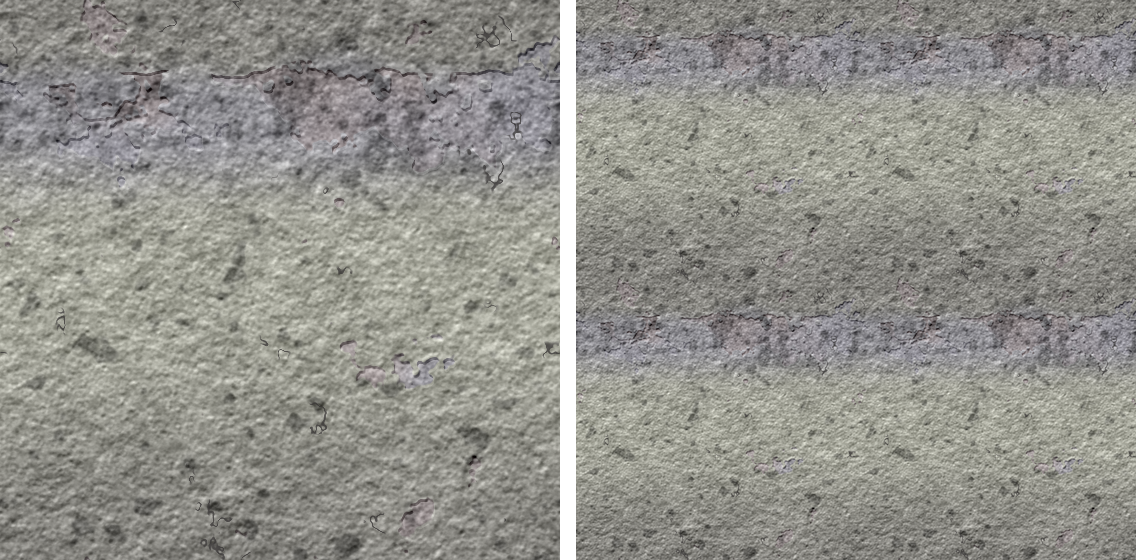
Left, the tile; right, the same tile 2 across and 2 down.
A three.js fragment shader for this texture:

```glsl
// Weathered grey-green plaster with a bluish bare band, peeled chips and fine cracks.
varying vec2 vUv;

const float TAU = 6.2831853;

vec3 hash(vec2 cell) {
  vec3 p = fract(cell.xyx * vec3(0.1031, 0.1030, 0.0973));
  p += dot(p, p.yxz + 33.33);
  return fract((p.xxy + p.yzz) * p.zyx);
}

// Wrapping cellular noise: one soft bump or dent per cell, about -1 to 1.
float blobs(vec2 uv, vec2 count) {
  vec2 p = uv * count;
  vec2 cell = floor(p);
  float sum = 0.0;
  for (int j = -1; j <= 1; j++) {
    for (int i = -1; i <= 1; i++) {
      vec2 c = cell + vec2(float(i), float(j));
      vec3 rnd = hash(mod(c, count) + count * 1.37);
      vec2 d = c + rnd.xy - p;
      float w = max(0.0, 1.0 - dot(d, d));
      sum += (rnd.z * 2.0 - 1.0) * w * w;
    }
  }
  return sum;
}

// Jagged field whose high parts flake off and whose zero line cracks.
float flakeField(vec2 uv) {
  return blobs(uv, vec2(11.0, 9.0))
       + 0.50 * blobs(uv, vec2(23.0))
       + 0.32 * blobs(uv, vec2(53.0))
       + 0.18 * blobs(uv, vec2(120.0));
}

// 1 where the top coat is gone: mostly in the band, rarely in the light zone.
float bareMask(vec2 uv, float field) {
  float y = fract(uv.y + 0.014 * sin(TAU * uv.x + 1.0)
                       + 0.010 * sin(TAU * 3.0 * uv.x) + 0.022 * field);
  float band = smoothstep(0.63, 0.78, y) * (1.0 - smoothstep(0.865, 0.885, y));
  float limit = 1.08 + 0.38 * cos(TAU * (uv.y - 0.47)) - 1.1 * band;
  return smoothstep(0.0, 0.12, field - limit);
}

float grain(vec2 uv) {
  return 0.50 * blobs(uv, vec2(19.0))
       + 0.40 * blobs(uv, vec2(43.0))
       + 0.28 * blobs(uv, vec2(88.0))
       + 0.17 * blobs(uv, vec2(167.0));
}

void main() {
  float field = flakeField(vUv);
  float bare = bareMask(vUv, field);
  float height = grain(vUv);

  // Relief lit from above; the coat throws a shadow into the chips below it.
  float relief = height - grain(vUv + 0.002 * vec2(-0.3, 0.95));
  vec2 above = vUv + vec2(-0.002, 0.005);
  float ledge = bareMask(above, flakeField(above)) - bare;

  // Broad light and dark zones with mottling
  float light = 0.5 + 0.5 * cos(TAU * (vUv.y - 0.47));
  float mottle = blobs(vUv, vec2(5.0, 4.0)) + 0.6 * blobs(vUv, vec2(13.0, 12.0));
  float tone = 0.505 + 0.14 * light + 0.028 * mottle;

  // Coat, bluish band with ragged borders and mauve bare layer
  float y = vUv.y + 0.02 * mottle + 0.012 * field;
  float bandTint = smoothstep(0.61, 0.78, y) * (1.0 - smoothstep(0.84, 0.93, y));
  vec3 coat = mix(vec3(1.01, 1.0, 0.96), vec3(1.01, 1.015, 0.94), light);
  coat = mix(coat, vec3(1.0, 0.995, 1.03), bandTint);
  float pink = smoothstep(-0.5, 0.6, blobs(vUv, vec2(7.0, 6.0)) + 0.5 - 0.6 * bandTint);
  vec3 under = mix(vec3(1.03, 1.02, 1.08), vec3(1.06, 0.99, 1.0), pink);
  vec3 color = tone * mix(coat, under, bare * 0.85);

  // Upright dark smears in the band and pits all over
  float smear = blobs(vUv, vec2(26.0, 11.0)) + 0.6 * blobs(vUv, vec2(90.0, 30.0));
  color *= 1.0 - 0.26 * bandTint * smoothstep(0.2, 1.1, smear);
  float pit = blobs(vUv, vec2(27.0, 31.0)) + 0.5 * blobs(vUv, vec2(71.0));
  color *= 1.0 - 0.3 * smoothstep(0.55, 1.2, pit);

  // Shading, and grit that has no direction
  float grit = blobs(vUv, vec2(139.0)) + 0.8 * blobs(vUv, vec2(251.0));
  color += 0.9 * relief * (1.0 - 0.2 * bare) + 0.045 * height;
  color += (0.045 + 0.02 * bare) * grit;
  color += 0.09 * max(ledge, 0.0) - 0.24 * max(-ledge, 0.0);

  // Few short broken cracks
  float crackZone = smoothstep(0.7, 0.85, blobs(vUv, vec2(13.0, 12.0) + 3.0));
  float crack = crackZone * (1.0 - smoothstep(0.02, 0.08, abs(field)));
  color = mix(color, vec3(0.22, 0.21, 0.21), 0.75 * crack);

  gl_FragColor = vec4(clamp(color, 0.0, 1.0), 1.0);
}
```
